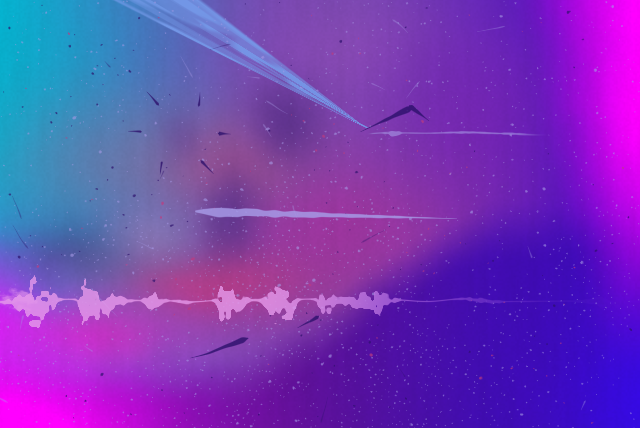
Give the GLSL for this background, as a Shadertoy shader.

```glsl
// Distressed film backdrop: blurred neon colour fields under tears, scratches and dust.
const vec3 TEAL = vec3(0, .71, .81), MAUVE = vec3(.47, .28, .69);
const vec3 INDIGO = vec3(.31, .05, .75), NAVY = vec3(.24, .04, .69);
const vec3 MAGENTA = vec3(1, 0, 1), BLUE = vec3(.21, .04, .89);
const vec3 SLATE = vec3(.42, .47, .66), SHADOW = vec3(.34, .18, .53);
const vec3 PLUM = vec3(.62, .2, .61), CORAL = vec3(.74, .23, .5);
const vec3 ROSE = vec3(.66, .33, .56), DEEP = vec3(.35, .05, .57);
const vec3 INK = vec3(.17, .06, .42), CHALK = vec3(.65, .6, .9);
const vec3 WEB = vec3(.46, .61, .92), PETAL = vec3(.9, .6, .92);
const vec2 APEX = vec2(.86, .7);  // where the torn fan converges
const float TEAR_Y = .298;        // height of the long tear
const float WARP = .05;           // wobble of the colour fields
const int SCRATCHES = 24, CHIPS = 6;

float hash(vec2 p) {
  vec3 q = fract(p.xyx * .1031);
  q += dot(q, q.yzx + 33.33);
  return fract((q.x + q.y) * q.z);
}
float noise(vec2 p) {
  vec2 i = floor(p), f = fract(p);
  f = f * f * (3. - 2. * f);
  return mix(mix(hash(i), hash(i + vec2(1, 0)), f.x),
             mix(hash(i + vec2(0, 1)), hash(i + 1.), f.x), f.y);
}
float fbm(vec2 p) {
  float sum = 0., amp = .53;
  for (int i = 0; i < 4; i++) { sum += amp * noise(p); p = p * 2.03 + 7.1; amp *= .5; }
  return sum;
}
// Soft ellipse: centre in xy, radii in zw.
float glow(vec2 p, vec4 e) { vec2 d = (p - e.xy) / e.zw; return exp(-dot(d, d)); }
void blob(inout vec3 c, vec2 p, vec3 tint, float amount, vec4 e) {
  c = mix(c, tint, min(1., amount * glow(p, e)));
}
float fill(float d) { float e = .8 / iResolution.y; return 1. - smoothstep(-e, e, d); }

// Tapered rough stroke from ends.xy to ends.zw.
float stroke(vec2 p, vec4 ends, float w) {
  vec2 ab = ends.zw - ends.xy, q = p - ends.xy;
  float t = clamp(dot(q, ab) / dot(ab, ab), 0., 1.);
  float rough = .7 + .6 * noise(p * 45.);
  return fill(length(q - ab * t) - w * rough * (1. - t) * smoothstep(-.04, .1, t));
}
// One random speck per cell of a tilted grid, gathered in drifts.
float dust(vec2 p, float cells, float share, float size) {
  p = mat2(.83, .56, -.56, .83) * p * cells;
  vec2 id = floor(p);
  vec2 c = .15 + .7 * vec2(hash(id + 3.7), hash(id + 19.3));
  float r = size * (.3 + .7 * pow(hash(id + 41.), 3.));
  vec2 d = p - id - c + .1 * (noise(p * 5.) - .5);
  return step(hash(id + 71.), share * 2. * noise(id * .15)) * fill(length(d) / cells - r);
}
// Thin horizontal tear with small hanging flakes.
float tear(vec2 p, float y, float flakes) {
  float d = p.y - y - .01 * (noise(vec2(p.x * 11., y)) - .5);
  float lump = pow(noise(vec2(p.x * 25., y * 50.)), 5.) * flakes;
  float ragged = 1.6 * noise(p * vec2(110, 70));
  return fill(abs(d + lump * .4) - .0012 - lump * ragged);
}
vec3 colourFields(vec2 p) {
  vec3 c = mix(TEAL, MAUVE, smoothstep(-.1, .7, p.x));
  c = mix(c, INDIGO, smoothstep(.8, 1.4, p.x));
  blob(c, p, SLATE, .8, vec4(.3, .61, .28, .16));
  blob(c, p, vec3(.55, .3, .71), .7, vec4(.82, .87, .22, .13));
  blob(c, p, vec3(.46, .14, .69), .7, vec4(1.12, .72, .22, .24));
  blob(c, p, PLUM, .9, vec4(.8, .46, .32, .19));
  blob(c, p, ROSE, .8, vec4(.54, .62, .16, .1));
  blob(c, p, SHADOW, .8, vec4(.68, .71, .08, .1));
  blob(c, p, SHADOW, .8, vec4(.54, .48, .07, .14));
  blob(c, p, SHADOW, .3, vec4(.42, .68, .05, .06));
  blob(c, p, vec3(.22, .33, .55), .8, vec4(.17, .4, .17, .08));
  blob(c, p, vec3(.53, .47, .71), .8, vec4(.37, .45, .11, .08));
  blob(c, p, CORAL, .8, vec4(.5, .33, .24, .08));
  // dark lower slope, then neon corners
  float edge = .12 + .35 * smoothstep(.5, 1.2, p.x);
  vec3 slope = mix(DEEP, NAVY, smoothstep(.6, 1.2, p.x));
  c = mix(c, slope, .92 - .92 * smoothstep(-.09, .08, p.y - edge));
  blob(c, p, vec3(.82, .18, .7), .8, vec4(.22, .22, .25, .09));
  blob(c, p, MAGENTA, .75, vec4(-.05, .25, .17, .18));
  blob(c, p, MAGENTA, 1.2, vec4(0, -.02, .4, .19));
  blob(c, p, BLUE, 1., vec4(1.52, 0, .2, .34));
  float right = smoothstep(mix(1.4, 1.18, p.y), 1.52, p.x);
  return mix(c, MAGENTA, right * smoothstep(.1, .75, p.y));
}
void mainImage(out vec4 fragColor, in vec2 fragCoord) {
  vec2 p = fragCoord / iResolution.xy * vec2(1.5, 1);
  vec2 warp = vec2(fbm(p * 5.), fbm(p * 5. + 31.)) - .5;
  vec3 c = colourFields(p + WARP * warp);
  c *= .96 + .05 * fbm(p * vec2(60, 6)) + .03 * noise(p * 220.);

  // torn fan of fibres
  float s = (p.y - APEX.y) / (1. - APEX.y);
  float u = (p.x - APEX.x + .596 * s) / max(.206 * s, .008);
  float fibre = smoothstep(.5, .75, noise(vec2(u * 15. + s, s * 3.)));
  float body = smoothstep(.3, .6, u + .6 * noise(vec2(u * 4., s * 7.)) - .3);
  float inside = smoothstep(-.03, .03, u) * (1. - smoothstep(.95, 1.03, u)) * step(0., s);
  float rim = 1. - smoothstep(0., .08, abs(u - .04));
  c = mix(c, WEB, inside * min(.15 + .4 * body + .35 * fibre + .5 * rim, .9));

  // faint random scratches, every third one dark
  vec2 bent = p + .03 * warp;
  for (int i = 0; i < SCRATCHES; i++) {
    vec2 k = vec2(i, 5);
    vec2 a = vec2(1.4 * hash(k), hash(k + 11.));
    float turn = 6.28 * hash(k + 23.);
    vec2 b = a + (.02 + .05 * hash(k + 37.)) * vec2(cos(turn), sin(turn));
    c = mix(c, i % 3 == 0 ? INK : CHALK, .4 * stroke(bent, vec4(a, b), .0018));
  }
  // dust, denser toward the lower middle
  float dense = .12 + .35 * glow(p, vec4(.75, .25, .6, .35));
  c = mix(c, CHALK, .55 * dust(p, 75., dense, .0022));
  c = mix(c, CHALK, .6 * dust(p + 4.3, 36., dense * .6, .0038));
  c = mix(c, INK, .7 * dust(p + 9.1, 28., .1, .0035));
  c = mix(c, CORAL, .7 * dust(p + 15.7, 24., .06, .004));

  // long tears and the pale central stroke
  vec3 tint = mix(PETAL, vec3(.5, .25, .82), smoothstep(.6, 1.2, p.x));
  c = mix(c, tint, .8 * tear(p, TEAR_Y, .05) * (1. - smoothstep(.9, 1.5, p.x)));
  float splash = .5 * glow(p, vec4(.04, .3, .07, .03)) + .6 * fbm(p * vec2(35, 55));
  c = mix(c, PETAL, .6 * smoothstep(.64, .8, splash));
  float span = smoothstep(.86, .88, p.x) * (1. - smoothstep(1.2, 1.29, p.x));
  c = mix(c, CHALK, .6 * tear(p, .687, .016) * span);
  c = mix(c, CHALK, .85 * stroke(p, vec4(.46, .506, 1.07, .489), .011));

  // ink strokes and a ring of chips
  float ink = stroke(p, vec4(.967, .75, .845, .692), .007);
  ink += stroke(p, vec4(.96, .753, 1.005, .718), .006);
  ink += stroke(bent, vec4(.58, .213, .45, .168), .007);
  ink += stroke(bent, vec4(.75, .262, .7, .232), .005);
  for (int i = 0; i < CHIPS; i++) {
    float turn = float(i) * 1.05;
    vec2 a = vec2(.42, .69) + vec2(.09, .07) * vec2(cos(turn), sin(turn));
    ink += stroke(bent, vec4(a, a + .035 * sin(vec2(turn + 2., turn))), .0035);
  }
  c = mix(c, INK, .8 * min(ink, 1.));
  fragColor = vec4(c, 1);
}
```
